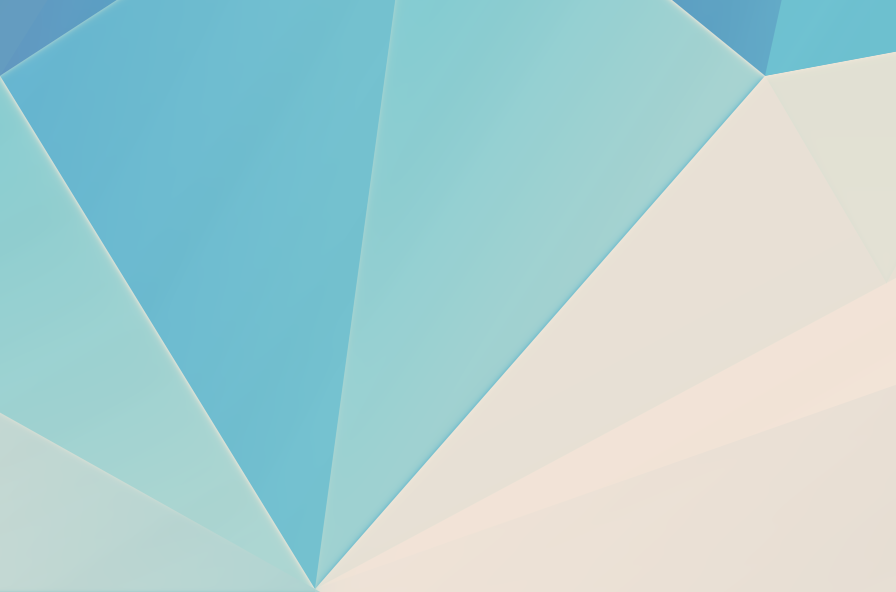
Write a WebGL 2 fragment shader that draws this background.

```glsl
#version 300 es
precision highp float;

#define ASPECT 1.512
#define RIM_WIDTH 0.004
#define GLOW_WIDTH 0.03
#define STREAK_AMOUNT 0.005
#define FOOT vec2(0.5315, 0.005)
#define LEFT_TIP vec2(0.0, 0.872)
#define RIGHT_TIP vec2(1.291, 0.872)
#define EAST_TIP vec2(1.496, 0.522)
#define CREAM vec3(0.95, 0.91, 0.85)
#define MIST vec3(0.69, 0.84, 0.82)
#define DEEP vec3(0.40, 0.72, 0.80)

uniform vec2 u_resolution;
out vec4 fragColor;

// Signed distance to the line a-b, positive on its left side
float leftOf(vec2 p, vec2 a, vec2 b) {
  vec2 along = normalize(b - a);
  return dot(p - a, vec2(-along.y, along.x));
}

// Thin bright or dark line fading away from an edge
vec3 rim(vec3 base, float d, vec3 tone, float amount) {
  return mix(base, tone, amount * exp(-abs(d) / RIM_WIDTH));
}

// Wider, fainter halo along an edge
vec3 glow(vec3 base, float d, vec3 tone, float amount) {
  return mix(base, tone, amount * exp(-abs(d) / GLOW_WIDTH));
}

// Lay a facet over the colour with a smooth edge
vec3 facet(vec3 under, vec3 tone, float d) {
  float pixel = 1.0 / u_resolution.y;
  return mix(under, tone, smoothstep(-0.7 * pixel, 0.7 * pixel, d));
}

vec3 ramp(vec3 from, vec3 to, float t) {
  return mix(from, to, clamp(t, 0.0, 1.0));
}

// Layered sines across one direction give faint brushed streaks
float streaks(vec2 p, vec2 across) {
  float s = dot(p, across), sum = 0.0, weight = 0.5, freq = 23.0;
  for (int i = 0; i < 4; i++) {
    sum += weight * sin(s * freq + float(i) * 1.7 + 0.6 * sin(s * freq * 0.37));
    freq *= 1.83;
    weight *= 0.6;
  }
  return sum * STREAK_AMOUNT;
}

void main() {
  vec2 p = gl_FragCoord.xy / u_resolution * vec2(ASPECT, 1.0);
  float steep = streaks(p, vec2(0.84, -0.54));
  float shallow = streaks(p, vec2(-0.50, 0.86));

  // Warm facets, fanning up from the foot
  vec3 color = ramp(vec3(0.935, 0.887, 0.842), vec3(0.90, 0.87, 0.828),
                    1.1 * (p.x - 0.65) - 0.8 * p.y) + 0.4 * shallow;

  float d = leftOf(p, FOOT, vec2(ASPECT, 0.350));
  color = facet(color, vec3(0.948, 0.892, 0.842) + 0.4 * shallow, d);

  d = leftOf(p, FOOT, EAST_TIP);
  vec3 tone = glow(vec3(0.908, 0.880, 0.835), d, vec3(0.90, 0.88, 0.83), 0.5);
  color = facet(color, tone, d);

  d = min(leftOf(p, RIGHT_TIP, EAST_TIP), leftOf(p, EAST_TIP, vec2(ASPECT, 0.551)));
  tone = ramp(vec3(0.895, 0.882, 0.832), vec3(0.876, 0.879, 0.825), 2.0 * (p.y - 0.5));
  color = facet(color, rim(tone, d, vec3(0.84, 0.87, 0.82), 0.4), d);

  // Pale teal facet with a dark crease on its right
  d = leftOf(p, FOOT, RIGHT_TIP);
  color = rim(color, d, CREAM, 0.7);
  tone = ramp(vec3(0.51, 0.795, 0.82), vec3(0.66, 0.83, 0.82),
              1.58 * p.x - 1.05 * p.y - 0.066) + steep;
  tone = glow(tone, d, vec3(0.58, 0.80, 0.81), 0.2);
  color = facet(color, rim(tone, d, DEEP, 0.85), d);

  // Strong blue facet beside the ridge
  d = leftOf(p, FOOT, vec2(0.667, 1.0));
  color = rim(glow(color, d, MIST, 0.15), d, MIST, 0.6);
  tone = ramp(vec3(0.40, 0.71, 0.815), vec3(0.455, 0.757, 0.812),
              1.7 * p.x + 0.1 - 0.15 * p.y) + steep;
  color = facet(color, tone, d);

  // Left teal facet with a cream edge
  d = leftOf(p, FOOT, LEFT_TIP);
  tone = ramp(vec3(0.53, 0.80, 0.815), vec3(0.67, 0.835, 0.82),
              1.25 * (0.8 - p.y) + 0.5 * p.x) + shallow;
  tone = glow(tone, d, MIST, 0.25);
  color = facet(color, rim(tone, d, CREAM, 0.85), d);

  // Grey-green lower left corner
  d = leftOf(p, FOOT, vec2(0.0, 0.303));
  tone = ramp(vec3(0.765, 0.845, 0.825), vec3(0.69, 0.83, 0.82), 1.9 * p.x) + shallow;
  float fade = 1.0 - smoothstep(0.1, 0.48, p.x);
  color = facet(color, rim(tone, d, CREAM, 0.45 * fade), d);
  color = mix(color, vec3(0.58, 0.78, 0.79), 0.6 * step(p.x, FOOT.x) * exp(-p.y / 0.002));

  // Blue and teal wedges at the upper right
  float wedge = min(leftOf(p, vec2(1.134, 1.0), RIGHT_TIP),
                    leftOf(p, RIGHT_TIP, vec2(ASPECT, 0.913)));
  color = rim(color, wedge, CREAM, 0.9);
  tone = ramp(vec3(0.36, 0.62, 0.76), vec3(0.40, 0.69, 0.79), 3.5 * (p.x - 1.13)) + steep;
  color = facet(color, tone, wedge);
  d = min(wedge, leftOf(p, vec2(1.319, 1.0), RIGHT_TIP));
  color = facet(color, vec3(0.43, 0.755, 0.815) + steep, d);

  // Dark folded corner at the upper left
  d = leftOf(p, LEFT_TIP, vec2(0.197, 1.0));
  color = rim(color, d, MIST, 0.7);
  tone = ramp(vec3(0.38, 0.59, 0.75), vec3(0.36, 0.63, 0.77), 5.0 * p.x) + steep;
  color = facet(color, tone, d);
  d = leftOf(p, LEFT_TIP, vec2(0.08, 1.0));
  color = facet(color, vec3(0.39, 0.61, 0.75) + steep, d);

  fragColor = vec4(clamp(color, 0.0, 1.0), 1.0);
}
```
